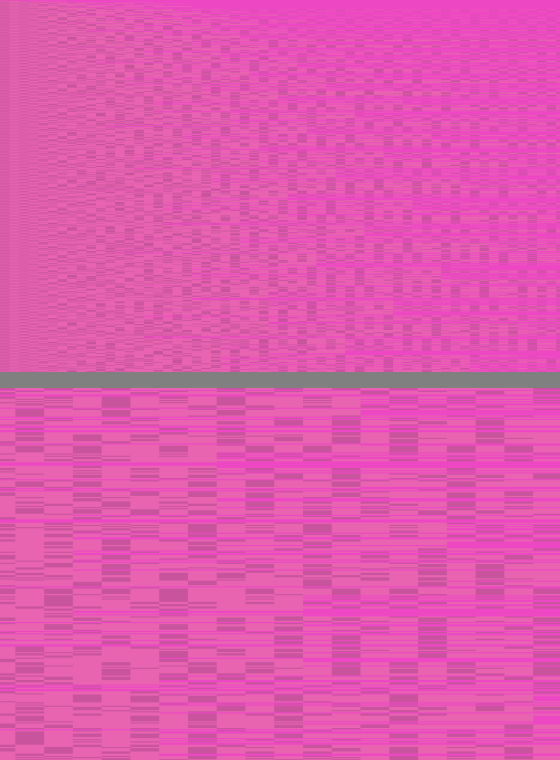
Top, the full canvas; bottom, a detail of the centre.
Reproduce this pattern procedurally as a Shadertoy shader.

```glsl
// Collatz chart: one thin row per starting number, one column per step, coloured by parity.

const float ROWS = 1000.0;     // starting numbers, 1 at the top
const float COLUMNS = 58.4;    // steps shown across the canvas
const vec3 EVEN_PINK = vec3(0.910, 0.388, 0.690);
const vec3 ODD_ROSE = vec3(0.785, 0.330, 0.620);
const vec3 DONE_MAGENTA = vec3(0.930, 0.280, 0.770);

int collatzStep(int n) {
    if (n == 1) return 1;      // a finished sequence stays at one
    return (n & 1) == 0 ? n / 2 : 3 * n + 1;
}

vec3 stateColor(int n) {
    if (n == 1) return DONE_MAGENTA;
    return (n & 1) == 0 ? EVEN_PINK : ODD_ROSE;
}

// Colour of one row, blended across the column edge by nextShare
vec3 rowColor(int start, int column, float nextShare) {
    int n = start;
    for (int i = 0; i < column; i++) {
        if (n == 1) break;
        n = collatzStep(n);
    }
    return mix(stateColor(n), stateColor(collatzStep(n)), nextShare);
}

void mainImage(out vec4 fragColor, in vec2 fragCoord) {
    // Pixel footprint in chart cells, with rows counted downward
    vec2 cells = vec2(COLUMNS, ROWS);
    vec2 footprint = cells / iResolution.xy;
    vec2 uv = fragCoord / iResolution.xy;
    vec2 center = vec2(uv.x, 1.0 - uv.y) * cells;
    vec2 low = max(center - 0.5 * footprint, vec2(0.0));
    vec2 high = min(center + 0.5 * footprint, cells);

    // Share of the pixel that lies in the next column
    float column = floor(low.x);
    float nextShare = clamp((high.x - column - 1.0) / footprint.x, 0.0, 1.0);

    // Area average over every row the pixel touches
    vec3 sum = vec3(0.0);
    float total = 0.0;
    for (float row = floor(low.y); row < high.y; row += 1.0) {
        float coverage = max(min(row + 1.0, high.y) - max(row, low.y), 0.0);
        sum += coverage * rowColor(int(row) + 1, int(column), nextShare);
        total += coverage;
    }
    fragColor = vec4(sum / max(total, 1e-5), 1.0);
}
```
